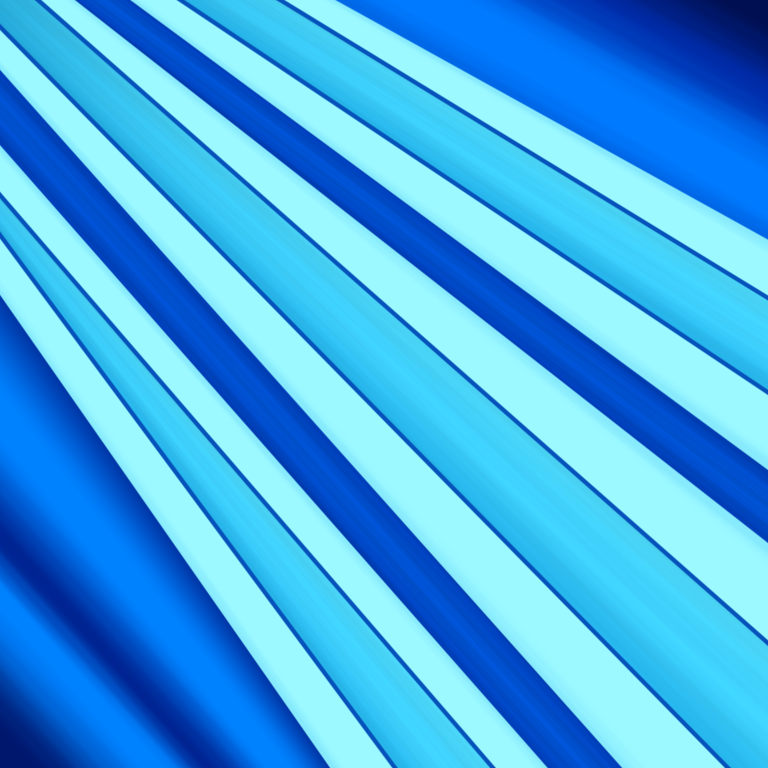
Reproduce this background procedurally as a Shadertoy shader.

```glsl
// Bright cyan ribbons fanning from the upper left over deep blue folds.
// Each ribbon lies between two straight edges; its fraction across drives
// the shading, and layered sines add fine brushed streaks along it.

// Signed distance to fan edge k, positive below it (y points down).
float edgeDistance(vec2 p, int k) {
    // x: height at the left side, y: slope
    const vec2 edges[12] = vec2[12](
        vec2(-0.242, 0.554), vec2(-0.223, 0.611), vec2(-0.157, 0.668),
        vec2(-0.125, 0.737), vec2(-0.0765, 0.7835), vec2(-0.0436, 0.881),
        vec2(0.035, 1.018), vec2(0.091, 1.122), vec2(0.189, 1.137),
        vec2(0.254, 1.162), vec2(0.306, 1.349), vec2(0.384, 1.433));
    vec2 e = edges[k];
    return (p.y - e.x - e.y * p.x) / sqrt(1.0 + e.y * e.y);
}

// Brushed streaks: layered sines across, drifting slowly along.
float streaks(float across, float along) {
    return 0.5 * sin(across * 17.0 + 2.0 * sin(along * 3.0))
         + 0.3 * sin(across * 41.0 + along * 5.0)
         + 0.2 * sin(across * 83.0 - along * 7.0);
}

// Upper right fold: vivid blue falling to navy in the corner.
vec3 upperFold(float depth, float along) {
    depth += 0.006 * streaks(depth * 6.0, along);
    vec3 c = mix(vec3(0.0, 0.40, 0.90), vec3(0.0, 0.48, 1.0),
                 smoothstep(0.0, 0.035, depth));
    c = mix(c, vec3(0.0, 0.17, 0.66), smoothstep(0.07, 0.175, depth));
    return mix(c, vec3(0.0, 0.06, 0.32), smoothstep(0.16, 0.25, depth));
}

// Lower left folds: two bright ridges parted by a dark crease.
vec3 lowerFold(vec2 p, float depth, float along) {
    vec3 bright = vec3(0.0, 0.51, 1.0);
    vec3 crease = vec3(0.0, 0.14, 0.57);
    float below = (p.y - 0.703 - 1.09 * p.x) / 1.48;
    below += 0.004 * streaks(below * 6.0, along);
    float t = depth / max(depth - below, 0.001);
    float ridge = smoothstep(-0.15, 0.40, t) * (1.0 - smoothstep(0.50, 1.0, t));
    vec3 outer = mix(crease, bright, ridge);
    vec3 inner = mix(crease, bright, smoothstep(0.0, 0.045, below));
    inner = mix(inner, vec3(0.0, 0.09, 0.43), smoothstep(0.055, 0.17, below));
    return mix(outer, inner, step(0.0, below));
}

// Ribbon k, shaded by t from its upper edge (0) to its lower edge (1).
vec3 ribbon(int k, float t, vec2 p, float along) {
    float grain = streaks(t + float(k) * 1.7, along);
    int kind = k % 4;
    if (kind == 1) {
        // cyan fabric, duller toward the origin of the fan
        vec3 c = mix(vec3(0.29, 0.83, 0.96), vec3(0.25, 0.83, 1.0),
                     smoothstep(0.0, 0.45, t));
        c = mix(c, vec3(0.15, 0.71, 0.92), smoothstep(0.5, 1.0, t));
        c = mix(c, vec3(0.13, 0.62, 0.80), 0.7 * exp(-4.0 * length(p)));
        return c * (1.0 + 0.025 * grain);
    }
    if (kind == 3) {
        // deep blue gap, lighter in the middle
        vec3 c = mix(vec3(0.0, 0.23, 0.70), vec3(0.0, 0.32, 0.82),
                     sin(3.14159 * clamp(t, 0.0, 1.0)));
        return c * (1.0 + 0.06 * grain);
    }
    // pale stripe, tinted on the side that meets a gap
    float gapSide = kind == 0 ? 1.0 - t : t;
    return mix(vec3(0.61, 0.975, 1.0), vec3(0.42, 0.84, 0.98),
               0.45 * smoothstep(0.72, 1.0, gapSide + 0.04 * grain));
}

void mainImage(out vec4 fragColor, in vec2 fragCoord) {
    vec2 p = fragCoord / iResolution.xy;
    p.y = 1.0 - p.y;
    float along = p.x + p.y;
    float soft = max(0.0013, 0.8 / iResolution.y);

    // Paint from the upper right fold down through every edge.
    float d = edgeDistance(p, 0);
    vec3 color = upperFold(max(-d, 0.0), along);
    for (int k = 0; k < 12; k++) {
        vec3 fill;
        float next = 0.0;
        if (k < 11) {
            next = edgeDistance(p, k + 1);
            fill = ribbon(k, d / max(d - next, 0.001), p, along);
        } else {
            fill = lowerFold(p, max(d, 0.0), along);
        }
        color = mix(color, fill, smoothstep(-soft, soft, d));
        d = next;
    }

    // Thin dark seams on both sides of each cyan ribbon.
    for (int k = 1; k < 11; k++) {
        if (k % 4 == 1 || k % 4 == 2) {
            float seam = abs(edgeDistance(p, k)) - 0.0028;
            color = mix(color, vec3(0.02, 0.32, 0.73),
                        1.0 - smoothstep(-soft, soft, seam));
        }
    }
    fragColor = vec4(clamp(color, 0.0, 1.0), 1.0);
}
```
